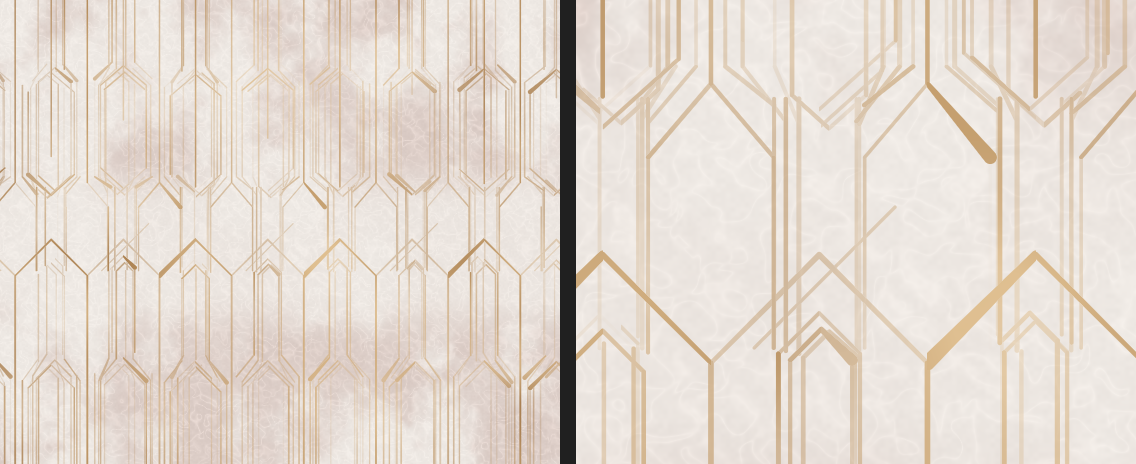
Left: the whole. Right: its middle third, enlarged.
This pattern is drawn by a WebGL 1 fragment shader. Its source:

```glsl
precision highp float;
// Art deco wall covering: columns of nested gilt hexagons, arches and zigzags
// on blotched, embossed plaster. Each column is folded about its axis and drawn
// with tapered strokes whose presence, weight and fading come from hashes.

uniform vec2 u_resolution;

#define COLUMNS 7.76
#define FIRST_AXIS 0.71
#define LINE_WIDTH 0.021
#define BROAD_WIDTH 0.062
#define EMBOSS_SCALE 13.0
#define CREAM vec3(0.936, 0.916, 0.896)
#define BLUSH vec3(0.865, 0.805, 0.780)
#define DARK_GOLD vec3(0.65, 0.48, 0.29)
#define PALE_GOLD vec3(0.87, 0.74, 0.55)

float hash(vec2 p) {
  return fract(sin(dot(p, vec2(127.1, 311.7))) * 43758.5453);
}

float noise(vec2 p) {
  vec2 i = floor(p), f = fract(p);
  f = f * f * (3.0 - 2.0 * f);
  return mix(mix(hash(i), hash(i + vec2(1.0, 0.0)), f.x),
             mix(hash(i + vec2(0.0, 1.0)), hash(i + 1.0), f.x), f.y);
}

float fbm(vec2 p) {
  float sum = 0.0, gain = 0.5;
  for (int i = 0; i < 5; i++) {
    sum += gain * noise(p);
    p = p * 2.03 + 7.3;
    gain *= 0.5;
  }
  return sum;
}

float pixel;  // one pixel in column widths
float ink;    // strongest gilt coverage so far

// Segment whose width runs from w.x at a to w.y at b
void stroke(vec2 p, vec2 a, vec2 b, vec2 w, float strength) {
  vec2 ab = b - a;
  float t = clamp(dot(p - a, ab) / dot(ab, ab), 0.0, 1.0);
  float d = length(p - a - t * ab) - 0.5 * mix(w.x, w.y, t);
  ink = max(ink, clamp(0.5 - d / pixel, 0.0, 1.0) * strength);
}

// Worn line: the seed decides whether it is bold, faint or missing
void worn(vec2 p, vec2 a, vec2 b, vec2 seed, float strength) {
  float r = hash(seed);
  float s = strength * mix(0.3, 1.0, r) * smoothstep(0.08, 0.2, r);
  s *= 0.55 + 0.6 * noise(vec2(seed.x * 3.7 + seed.y, p.y * 1.6));
  float broad = abs(a.x - b.x) > 0.03 ? step(0.87, r) * strength : 0.0;
  float w = LINE_WIDTH * mix(0.7, 1.15, r);
  stroke(p, a, b, vec2(w, mix(w, BROAD_WIDTH, broad)), min(s, 1.0));
}

// One nested set of hexagon, vase, arch and chevron; h is its half width
void nest(vec2 p, float h, float neck, float drop, vec2 seed, float s) {
  float top = 0.98 + drop, foot = 2.68 + drop;
  // Upper hexagon
  worn(p, vec2(0.0, top), vec2(h, top + 0.85 * h), seed, s);
  worn(p, vec2(h, top + 0.85 * h), vec2(h, foot - 0.9 * h), seed + 1.0, s);
  worn(p, vec2(0.0, foot), vec2(h, foot - 0.9 * h), seed + 2.0, s);
  // Vase: narrow neck, wide body, narrow stem
  float body = min(h + 0.08, 0.44), stem = neck + 0.02;
  worn(p, vec2(neck, 0.0), vec2(neck, 0.93 + drop), seed + 3.0, s);
  worn(p, vec2(neck, 0.93 + drop), vec2(body, 1.16 + drop), seed + 4.0, s * 0.75);
  worn(p, vec2(body, 1.16 + drop), vec2(body, 2.45), seed + 5.0, s * 0.65);
  worn(p, vec2(body, 2.45), vec2(stem, 2.66 + drop), seed + 6.0, s * 0.75);
  worn(p, vec2(stem, 2.6), vec2(stem, 3.72 + drop), seed + 7.0, s * 0.9);
  // Small arch with legs that flare at the foot
  float spring = 3.62 + drop + neck;
  worn(p, vec2(0.0, 3.62 + drop), vec2(neck, spring), seed + 8.0, s);
  worn(p, vec2(neck, spring), vec2(neck, 4.95 + drop), seed + 9.0, s);
  worn(p, vec2(neck, 4.95 + drop), vec2(body, 5.25 + drop), seed + 10.0, s);
  worn(p, vec2(body, 5.25 + drop), vec2(body, 6.6), seed + 11.0, s * 0.85);
  // Lower chevron and its legs
  float sill = 5.03 + drop + h;
  worn(p, vec2(0.0, 5.03 + drop), vec2(h, sill), seed + 12.0, s);
  worn(p, vec2(h, sill), vec2(h, 6.6), seed + 13.0, s);
}

void main() {
  pixel = COLUMNS / u_resolution.x;
  vec2 p = vec2(gl_FragCoord.x, u_resolution.y - gl_FragCoord.y) * pixel;

  // Plaster: blush clouds above and below a clear band
  float band = smoothstep(2.9, 2.1, p.y) + smoothstep(4.0, 4.9, p.y);
  float cloud = fbm(p * vec2(0.95, 0.75) + 3.1) + 0.25 * (fbm(p * 5.0) - 0.5);
  cloud += 0.06 * cos(6.2832 * (p.x - FIRST_AXIS));
  float stain = smoothstep(0.30, 0.68, cloud) * (0.12 + 0.85 * band);
  vec3 color = mix(CREAM, BLUSH, stain);

  // Curled emboss, catching more light where the plaster is stained
  vec2 curl = p * EMBOSS_SCALE + 2.0 * noise(p * 9.0);
  float ridge = 1.0 - abs(2.0 * noise(curl) - 1.0);
  color += (pow(ridge, 4.0) - 0.3) * (0.025 + 0.045 * stain * noise(p * 2.7));
  color += 0.018 * (noise(p * 45.0) - 0.5);

  // Fold the column about its axis
  float x = p.x - FIRST_AXIS;
  float column = floor(x + 0.5);
  float local = x - column;
  vec2 q = vec2(abs(local), p.y);
  float edge = floor(x);
  float side = step(0.0, local);
  ink = 0.0;

  // Three nested sets, each fainter and further off the axis
  for (int i = 0; i < 3; i++) {
    float k = float(i);
    vec2 seed = vec2(column * 5.3 + k * 17.0, k * 9.1);
    float shift = (hash(seed + 0.3) - 0.5) * 0.11 * k;
    float drop = (hash(seed + 0.6) - 0.5) * 0.14;
    float h = 0.33 - 0.075 * k + 0.07 * (hash(seed + 0.9) - 0.5);
    float neck = 0.17 - 0.035 * k + 0.05 * (hash(seed + 0.4) - 0.5);
    float half_id = step(0.0, local - shift) * 31.0;
    nest(vec2(abs(local - shift), p.y), h, neck, drop,
         seed + vec2(half_id, 0.0), 1.0 - 0.22 * k);
  }

  // Axis rods, column borders and their converging feet
  float rod = hash(vec2(column, 4.2));
  stroke(q, vec2(0.0), vec2(0.0, 1.2 + 1.5 * rod), vec2(LINE_WIDTH), 0.35 + 0.6 * rod);
  float border = 0.65 + 0.35 * hash(vec2(edge, 8.6));
  stroke(q, vec2(0.5, 0.0), vec2(0.5, 2.53), vec2(LINE_WIDTH), border);
  worn(q, vec2(0.5, 2.53), vec2(0.21, 2.87), vec2(column, side + 2.0), 1.0);
  worn(q, vec2(0.21, 2.87), vec2(0.21, 3.75), vec2(column, side + 6.0), 0.9);

  // Zigzag: alternate columns are bold, the others ghostly and doubled
  float bold = 1.0 - mod(column, 2.0);
  float heavy = bold * (1.0 - side) * step(1.0, column);
  vec2 taper = LINE_WIDTH * vec2(1.3 + 0.6 * heavy, 1.0 + 2.3 * heavy);
  stroke(q, vec2(0.0, 3.32), vec2(0.5, 3.82), taper, 0.45 + 0.5 * bold);
  vec2 ghost = vec2(local * (2.0 * step(0.5, rod) - 1.0), p.y);
  stroke(ghost, vec2(-0.35, 3.1), vec2(0.3, 3.75), vec2(0.016), 0.4 * (1.0 - bold));
  stroke(q, vec2(0.5, 3.82), vec2(0.5, 6.6), vec2(LINE_WIDTH * 1.25), border);

  // Gilt: paler towards the middle, with drifting tarnish
  float sheen = 1.0 - 1.7 * abs(p.x / COLUMNS - 0.5);
  sheen = clamp(0.65 * sheen + 0.9 * (noise(p * vec2(1.1, 1.4)) - 0.3), 0.0, 1.0);
  color = mix(color, mix(DARK_GOLD, PALE_GOLD, sheen), ink);
  gl_FragColor = vec4(color, 1.0);
}
```
